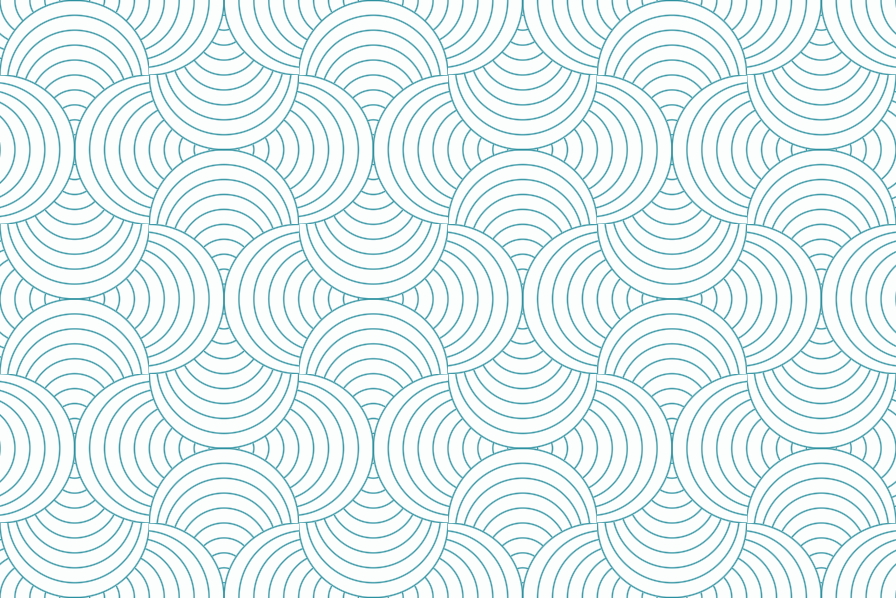
This pattern is drawn by a Shadertoy shader. Its source:

```glsl
// Interlocking fans of thin teal rings on white, woven over a checkerboard of nodes.

const float CELLS_ACROSS = 6.0;   // two cells make one repeat
const float RINGS = 10.0;         // rings in each disc
const float DISC_RADIUS = 0.5;    // in cells
const float LINE_WIDTH = 0.0085;  // in cells
const float SOFTNESS = 1.45;      // edge filter, relative to one sample
const vec3 PAPER = vec3(0.988, 0.996, 0.997);
const vec3 INK = vec3(0.14, 0.55, 0.61);

// Signed distance to a disc outline
float discDistance(vec2 p, vec2 center) {
    return length(p - center) - DISC_RADIUS;
}

// Distance to the nearest of the nested circles that all touch at the
// origin, with their centers along +y
float ringDistance(vec2 p) {
    float radius = dot(p, p) / (2.0 * max(p.y, 1e-4));
    float index = clamp(round(radius / DISC_RADIUS * RINGS), 1.0, RINGS);
    float ring = index * DISC_RADIUS / RINGS;
    return length(p - vec2(0.0, ring)) - ring;
}

// Area of the filter footprint covered by a line at distance d
float lineCoverage(float d, float width, float blur) {
    vec2 edges = (d + vec2(0.5, -0.5) * width) / blur + 0.5;
    edges = clamp(edges, 0.0, 1.0);
    return edges.x - edges.y;
}

// Ink amount of the woven fans; nodes lie on integer coordinates
float fanInk(vec2 p, float width, float blur) {
    vec2 node = round(p);
    vec2 q = abs(p - node);

    // Alternate nodes are turned by a quarter
    if (mod(node.x + node.y, 2.0) > 0.5) q = q.yx;

    // The upper disc bulges towards the node, the lower one converges on it
    float rim = discDistance(q, vec2(0.0, DISC_RADIUS));
    vec2 fan = rim < 0.0 ? vec2(q.x, 2.0 * DISC_RADIUS - q.y) : q.yx;
    float ink = max(lineCoverage(ringDistance(fan), width, blur),
                    lineCoverage(rim, width, blur));

    // Rim of the opposite disc, which touches at the node
    float farRim = discDistance(q, vec2(0.0, -DISC_RADIUS));
    float farInk = lineCoverage(farRim, width, blur);
    return 1.0 - (1.0 - ink) * (1.0 - farInk);
}

void mainImage(out vec4 fragColor, in vec2 fragCoord) {
    float unit = CELLS_ACROSS / iResolution.x;
    vec2 p = (fragCoord - 0.5 * iResolution.xy) * unit + vec2(0.5, 0.0);
    float ink = fanInk(p, LINE_WIDTH, SOFTNESS * unit);
    fragColor = vec4(mix(PAPER, INK, ink), 1.0);
}
```
